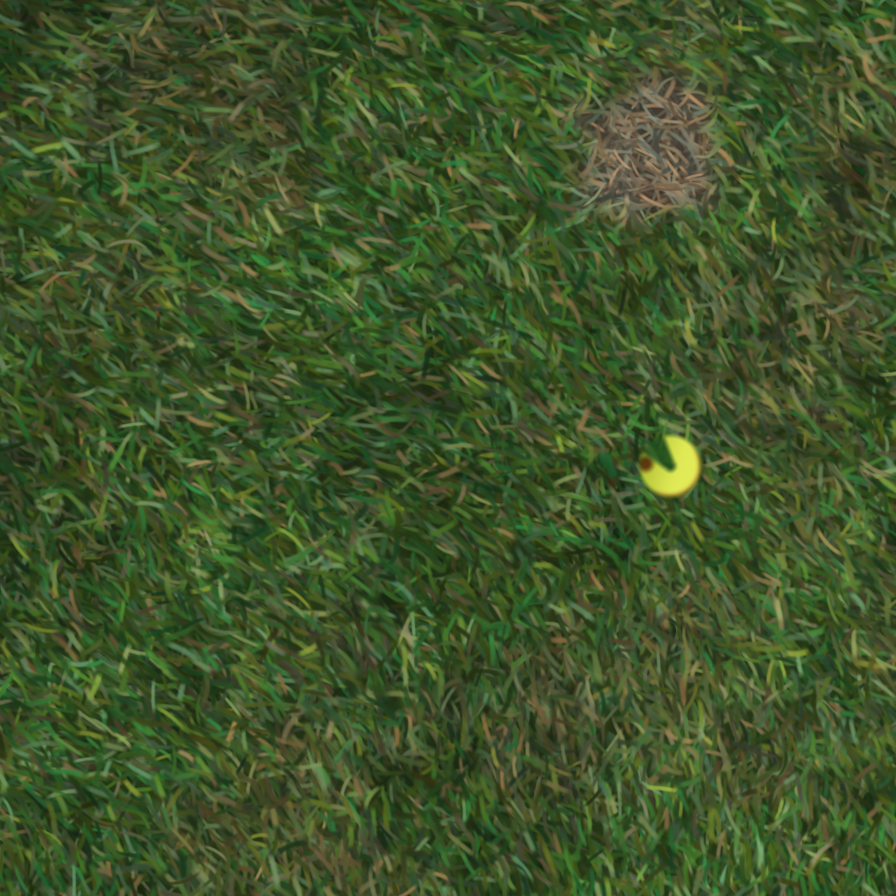
Reproduce this texture procedurally as a Shadertoy shader.

```glsl
const int LAYERS = 14;
const float CELL = 0.027;
const vec3 SOIL = vec3(0.13, 0.20, 0.08);
const vec3 DEEP_GREEN = vec3(0.19, 0.31, 0.11);
const vec3 DARK_GREEN = vec3(0.19, 0.26, 0.12);
const vec3 FRESH_GREEN = vec3(0.18, 0.37, 0.15);
const vec3 PALE_GREEN = vec3(0.33, 0.42, 0.27);
const vec3 STRAW = vec3(0.40, 0.36, 0.25);
const vec3 LIME = vec3(0.33, 0.43, 0.17);
const vec3 DEAD_GRASS = vec3(0.43, 0.38, 0.32);

vec4 hash4(vec3 p) {
    vec4 q = fract(p.xyzx * vec4(0.1031, 0.1030, 0.0973, 0.1099));
    q += dot(q, q.wzxy + 33.33);
    return fract((q.xxyz + q.yzzw) * q.zywx);
}

// Layered, turned sines: smooth irregular swells around zero
float swell(vec2 p, float seed) {
    float sum = 0.0, amp = 0.5;
    for (int i = 0; i < 4; i++) {
        p = mat2(0.8, 0.6, -0.6, 0.8) * p * 1.7 + seed;
        sum += amp * sin(p.x + 1.3 * sin(p.y));
        amp *= 0.62;
    }
    return sum;
}

vec3 grassColour(float pick) {
    if (pick < 0.28) return DEEP_GREEN;
    if (pick < 0.48) return PALE_GREEN;
    if (pick < 0.66) return DARK_GREEN;
    if (pick < 0.84) return FRESH_GREEN;
    if (pick < 0.93) return STRAW;
    return LIME;
}

// Coverage of a bent, tapering blade centred on the origin
float blade(vec2 p, float angle, float halfLength, float halfWidth, float bend) {
    float c = cos(angle), s = sin(angle);
    vec2 q = vec2(c * p.x + s * p.y, c * p.y - s * p.x);
    float along = q.x / halfLength;
    float across = abs(q.y - bend * halfLength * (along * along - 0.3));
    float taper = 1.0 - smoothstep(0.45, 1.0, abs(along));
    return taper * (1.0 - smoothstep(0.15, 1.0, across / halfWidth));
}

// One layer of blades, one blade per jittered cell
vec3 grassLayer(vec3 under, vec2 p, float layer, float lean, float dry, float bare) {
    vec2 grid = p / CELL + layer * vec2(17.37, 9.61);
    vec2 home = floor(grid);
    float depth = layer / float(LAYERS - 1);
    for (int y = -1; y <= 1; y++)
    for (int x = -1; x <= 1; x++) {
        vec2 id = home + vec2(x, y);
        vec4 place = hash4(vec3(id, layer + 3.0));
        vec4 look = hash4(vec3(id, layer + 61.0));
        vec2 offset = (grid - id - place.xy) * CELL;
        float spread = place.z * 2.0 - 1.0;
        float turn = spread * (0.45 + 0.95 * spread * spread) * (1.0 + bare);
        float halfLength = CELL * mix(0.45, 0.95, place.w);
        float halfWidth = mix(0.0030, 0.0056, look.x) * (1.0 - 0.2 * bare);
        float cover = blade(offset, lean + turn, halfLength, halfWidth, (look.y - 0.5) * 0.5);

        vec3 colour = grassColour(look.z);
        colour = mix(colour, STRAW, dry * 0.75 * look.y);
        colour = mix(colour, DEAD_GRASS, bare * 0.88);
        colour += (fract(look.w * 7.0) - 0.5) * vec3(0.11, -0.02, -0.08);
        colour *= mix(0.55, 1.32, look.w) * mix(0.88, 1.10, depth);
        under = mix(under, colour, cover * 0.85);
    }
    return under;
}

// Soft yellow ball with a wedge of grass cutting in from the upper left
vec3 addBall(vec3 under, vec2 p, float radius) {
    vec2 q = p / radius;
    float blur = 0.13;
    float disc = 1.0 - smoothstep(1.0 - blur, 1.0 + blur, length(q));
    vec2 axis = normalize(vec2(-0.62, 0.78));
    float along = clamp(dot(q, axis), 0.0, 1.3);
    float wedge = length(q - axis * along) - mix(0.17, 0.56, along / 1.3);
    float body = disc * smoothstep(-blur, blur, wedge);
    vec3 yellow = mix(vec3(0.72, 0.78, 0.22), vec3(0.88, 0.92, 0.34), smoothstep(-1.0, 0.5, q.x - 0.3 * q.y));
    float rim = smoothstep(0.78, 1.05, length(q));
    yellow = mix(yellow, vec3(0.72, 0.45, 0.15), rim * smoothstep(-0.2, 0.9, q.x - q.y) * 0.7);
    float stain = 1.0 - smoothstep(0.1, 0.4, length(q - vec2(-0.82, 0.08)));
    yellow = mix(yellow, vec3(0.36, 0.22, 0.06), stain);
    vec3 notch = mix(under, vec3(0.14, 0.34, 0.12), 0.75 * disc);
    return mix(notch, yellow, body);
}

void mainImage(out vec4 fragColor, in vec2 fragCoord) {
    vec2 p = fragCoord / iResolution.y;

    // Broad fields: lean of the blades, dryness, worn patch, light
    float lean = mix(-1.10, -0.55, smoothstep(0.1, 0.8, p.y)) + 0.45 * swell(p * 3.0, 2.7);
    float dry = smoothstep(-0.05, 0.75, swell(p * 4.5, 5.1));
    vec2 fromPatch = (p - vec2(0.725, 0.835)) / vec2(0.105, 0.10);
    float bare = 1.0 - smoothstep(0.45, 1.15, length(fromPatch) + 0.22 * swell(p * 22.0, 1.3));
    float light = 1.0 + 0.13 * swell(p * 5.0, 8.4) + 0.13 * swell(p * 26.0, 4.2);
    light *= mix(0.96, 1.06, p.x);

    // Blades from the ground up
    vec3 colour = mix(SOIL, DEAD_GRASS * 0.55, bare);
    for (int i = 0; i < LAYERS; i++)
        colour = grassLayer(colour, p, float(i), lean, dry, bare);
    colour *= light;

    colour = addBall(colour, p - vec2(0.748, 0.480), 0.034);
    fragColor = vec4(clamp(colour, 0.0, 1.0), 1.0);
}
```
